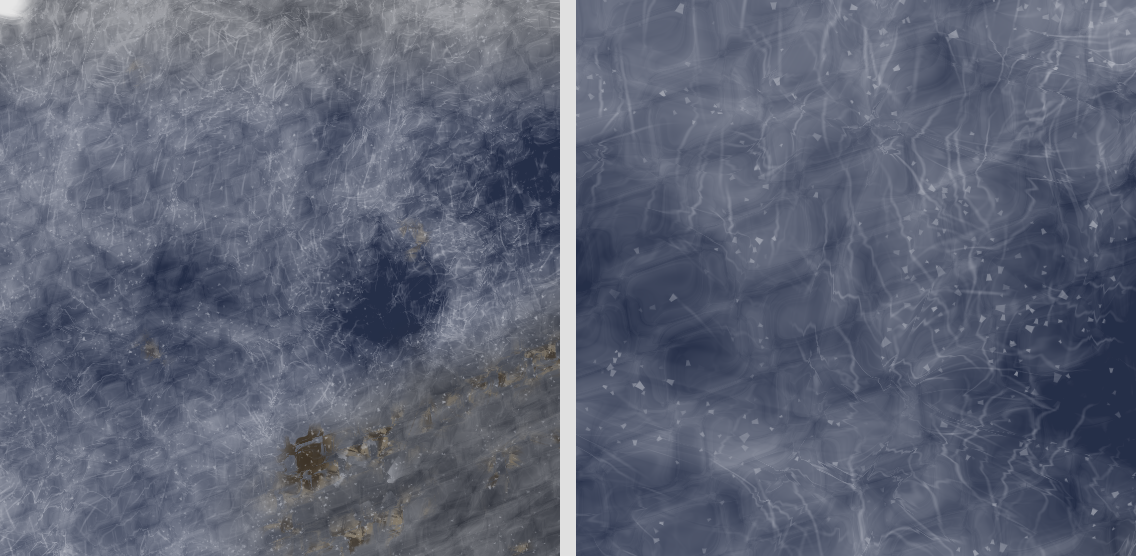
Left: the whole. Right: its middle third, enlarged.
Give the GLSL for this texture, as a Shadertoy shader.

```glsl
// Rough blue crystal: milky haze over deep blue pockets, crossed by fine fibres.
// Clouds are layered warped sines; fibres, flecks and ochre crumbs are jittered
// cells, gathered into clusters and into slanting bands at the lower right.
#define DEEP vec3(0.18, 0.215, 0.31)
#define MILK vec3(0.52, 0.54, 0.60)
#define GLINT vec3(0.76, 0.77, 0.80)
#define OCHRE vec3(0.55, 0.49, 0.39)
#define RUST vec3(0.23, 0.19, 0.14)
#define HAZE 0.55
#define FIBRE_LAYERS 9
#define FIBRE_WIDTH 0.0014
#define FIBRE_GAIN 0.36
#define BAND_SLOPE 0.48

mat2 turn(float a) {
    float c = cos(a), s = sin(a);
    return mat2(c, -s, s, c);
}

vec2 hash2(vec2 p) {
    vec3 q = fract(p.xyx * vec3(0.1031, 0.1030, 0.0973));
    q += dot(q, q.yzx + 33.33);
    return fract((q.xx + q.yz) * q.zy);
}

// Layered sines, each layer bent by the one before; roughly -1 to 1
float clouds(vec2 p) {
    float sum = 0.0, amp = 0.5;
    for (int i = 0; i < 5; i++) {
        p = turn(1.1) * p + 0.8 * sin(p.yx * 1.3 + float(i));
        sum += amp * sin(p.x) * cos(p.y);
        p = p * 1.9 + 3.1;
        amp *= 0.62;
    }
    return sum;
}

// Angular chips, at most one per cell; share is the fraction of filled cells
float grains(vec2 p, float scale, float share, float size, float soft) {
    vec2 q = p * scale, id = floor(q);
    float edge = max(scale / iResolution.y, soft), mask = 0.0;
    for (int j = -1; j <= 1; j++)
    for (int i = -1; i <= 1; i++) {
        vec2 cell = id + vec2(i, j);
        vec2 h = hash2(cell + 11.0), g = hash2(cell + 157.3);
        vec2 d = turn(g.x * 6.28) * (q - cell - h);
        float dist = max(abs(d.x), abs(d.y) * 1.5 + 0.35 * d.x);
        float r = size * (0.4 + 0.6 * g.y * g.y);
        float present = smoothstep(0.0, 0.08, share - fract(g.x * 17.0 + h.y * 3.0));
        mask = max(mask, present * (0.4 + 0.6 * h.x) * (1.0 - smoothstep(r - edge, r + edge, dist)));
    }
    return mask;
}

// Thin, slightly slanted strokes running along one angle
float fibres(vec2 p, float angle, float scale, float seed) {
    vec2 q = turn(angle) * p * scale, stretch = vec2(1.0, 4.0);
    vec2 id = floor(q * stretch);
    float width = (FIBRE_WIDTH + 0.8 / iResolution.y) * scale, glow = 0.0;
    for (int j = -1; j <= 1; j++)
    for (int i = -1; i <= 1; i++) {
        vec2 cell = id + vec2(i, j);
        vec2 h = hash2(cell + seed), g = hash2(cell + seed + 91.7);
        vec2 d = turn((g.x - 0.5) * 0.5) * (q - (cell + h) / stretch);
        d.y += 0.12 * d.x * d.x;
        float body = 1.0 - smoothstep(0.0, width, abs(d.y));
        float ends = 1.0 - smoothstep(0.1, 0.25 + 0.5 * g.y, abs(d.x));
        glow = max(glow, body * ends * h.x);
    }
    return glow;
}

// Two crossing sets of broken ruled lines
float lattice(vec2 p, float warp) {
    float rising = (turn(0.33) * p).y * 330.0 + 4.0 * warp;
    float falling = (turn(-0.9) * p).y * 240.0 + 5.0 * warp;
    return pow(0.5 + 0.5 * sin(rising), 5.0) + 0.5 * pow(0.5 + 0.5 * sin(falling), 6.0);
}

float spot(vec2 p, vec2 centre, float radius) {
    return 1.0 - smoothstep(0.3 * radius, radius, length(p - centre));
}

void mainImage(out vec4 fragColor, in vec2 fragCoord) {
    vec2 p = fragCoord / iResolution.y;
    float broad = clouds(p * 7.0 + 2.0), middle = clouds(p * 24.0 + 5.0);
    float fine = clouds(turn(0.5) * p * vec2(75.0, 110.0));
    vec2 w = p + 0.03 * vec2(broad, middle);
    float level = p.y - BAND_SLOPE * p.x;
    float slab = (1.0 - smoothstep(-0.1, 0.06, level + 0.04 * broad)) * smoothstep(0.3, 0.6, p.x);

    // Haze, deep pockets and paler rim
    float tone = HAZE + 0.42 * broad + 0.28 * middle + 0.26 * fine;
    tone -= 0.5 * spot(w, vec2(0.68, 0.45), 0.18) + 0.4 * spot(w, vec2(0.93, 0.67), 0.2);
    tone -= 0.25 * spot(w, vec2(0.25, 0.40), 0.25);
    tone += 0.3 * smoothstep(0.78, 1.05, p.y) + 0.2 * spot(w, vec2(0.0, 0.0), 0.3);
    float streaks = clouds(turn(0.45) * p * vec2(9.0, 45.0));
    tone = mix(tone, 0.36 + 0.4 * streaks + 0.2 * fine, 0.8 * slab);

    // Fibre bundles, each layer with its own angle and region
    float threads = 0.0;
    for (int i = 0; i < FIBRE_LAYERS; i++) {
        float k = float(i);
        float region = smoothstep(-0.2, 0.4, clouds(p * 5.0 + k * 7.3));
        threads += region * fibres(w, 0.35 + k * 1.94, 7.0 + 1.3 * k, k * 31.0);
    }
    float ruled = lattice(w, middle) * spot(w, vec2(0.87, 0.61), 0.3);
    tone += (1.0 - 0.75 * slab) * (FIBRE_GAIN * threads + 0.3 * ruled * smoothstep(-0.4, 0.3, fine));
    vec3 color = mix(DEEP, MILK, clamp(tone, -0.1, 1.25));

    // Greyer stone near the rim and in the slab
    float grey = max(0.65 * slab, 0.6 * smoothstep(0.75, 1.0, p.y));
    color = mix(color, vec3(dot(color, vec3(0.3, 0.5, 0.2))), grey);

    // Ochre crumbs: slanting bands and scattered nests
    float lower = exp(-pow((level + 0.12 + 0.02 * middle) / 0.035, 2.0));
    lower += exp(-pow((level + 0.28 + 0.02 * middle) / 0.04, 2.0));
    float nests = lower * smoothstep(0.42, 0.6, p.x) * smoothstep(-0.25, 0.3, broad + 0.6 * middle);
    nests = max(nests, grains(p + 0.012 * vec2(middle, fine), 5.0, 0.3, 0.2, 0.09));
    float crumbs = nests * smoothstep(-0.3, 0.3, fine + 0.4 * middle);
    vec3 earth = mix(RUST, OCHRE, smoothstep(-0.35, 0.3, clouds(p * 130.0)));
    color = mix(color, earth, 0.75 * crumbs);
    color = mix(color, RUST, 0.85 * spot(w, vec2(0.57, 0.18), 0.06) * smoothstep(-0.3, 0.1, fine));

    // Bright flecks, denser on the haze and around the crumbs
    float cluster = smoothstep(-0.1, 0.5, middle + 0.4 * broad) + nests;
    float flecks = grains(p, 85.0, 0.06 + 0.3 * cluster, 0.25, 0.0);
    flecks = max(flecks, 0.8 * grains(p + 3.7, 150.0, 0.06 + 0.25 * cluster, 0.3, 0.0));
    color = mix(color, GLINT, 0.6 * flecks);

    // Pale chips in the slab and the bright upper left corner
    float chips = grains(p + 0.008 * fine, 16.0, 0.5, 0.42, 0.04) * spot(p, vec2(0.66, 0.15), 0.08);
    color = mix(color, GLINT, 0.85 * chips);
    color = mix(color, vec3(0.9), spot(w, vec2(0.0, 1.0), 0.08));
    fragColor = vec4(color, 1.0);
}
```
